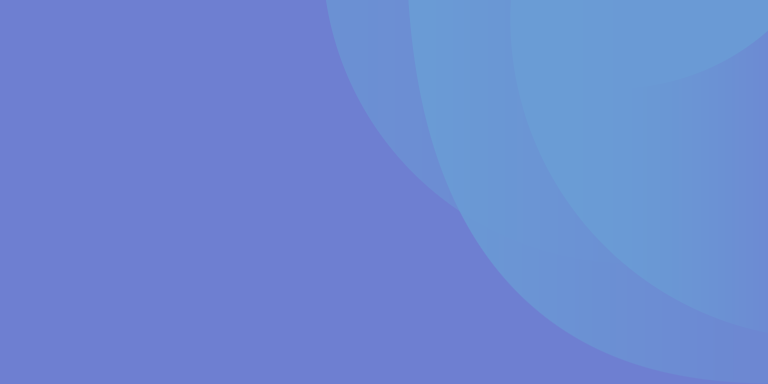
Write a WebGL 1 fragment shader that draws this background.

```glsl
precision highp float;
// Periwinkle field with overlapping translucent blue discs at the upper right.

uniform vec2 u_resolution;

// Colours
const vec3 PERIWINKLE = vec3(0.431, 0.498, 0.820);
const vec3 SKY = vec3(0.414, 0.612, 0.835);

// Shapes, in units of the canvas height
const vec2 BACK_CENTER = vec2(1.645, 1.119);
const float BACK_RADIUS = 0.805;
const vec2 LARGE_CENTER = vec2(2.083, 1.260);
const vec2 LARGE_RADII = vec2(1.026, 1.260);
const float LARGE_POWER = 2.6;
const vec2 INNER_CENTER = vec2(2.162, 0.950);
const float INNER_RADIUS = 0.833;
const vec2 TOP_CENTER = vec2(1.602, 1.372);
const float TOP_RADIUS = 0.602;

// Tint at the left and right end of each disc, and where its ramp runs
const vec2 BACK_TINT = vec2(0.62, 0.45);
const vec2 BACK_SPAN = vec2(0.85, 1.20);
const vec2 LARGE_TINT = vec2(1.00, 0.28);
const vec2 LARGE_SPAN = vec2(1.12, 2.00);
const vec2 INNER_TINT = vec2(0.99, 0.38);
const vec2 INNER_SPAN = vec2(1.45, 2.00);
const float TOP_TINT = 0.94;
const float LARGE_OPACITY = 0.92;

float circleDistance(vec2 p, vec2 center, float radius) {
  return length(p - center) - radius;
}

float superellipseDistance(vec2 p, vec2 center, vec2 radii, float power) {
  vec2 q = pow(abs(p - center) / radii, vec2(power));
  return (pow(q.x + q.y, 1.0 / power) - 1.0) * min(radii.x, radii.y);
}

// Coverage of a shape with an edge about one pixel wide
float fill(float d) {
  return clamp(0.5 - d * u_resolution.y, 0.0, 1.0);
}

float ramp(float x, vec2 span) {
  return clamp((x - span.x) / (span.y - span.x), 0.0, 1.0);
}

void main() {
  vec2 p = gl_FragCoord.xy / u_resolution.y;

  float back = fill(circleDistance(p, BACK_CENTER, BACK_RADIUS));
  float large = fill(superellipseDistance(p, LARGE_CENTER, LARGE_RADII, LARGE_POWER));
  float inner = fill(circleDistance(p, INNER_CENTER, INNER_RADIUS));
  float top = fill(circleDistance(p, TOP_CENTER, TOP_RADIUS));

  // Each disc is light on its left and fades to the right
  float backTint = mix(BACK_TINT.x, BACK_TINT.y, ramp(p.x, BACK_SPAN));
  float largeTint = mix(LARGE_TINT.x, LARGE_TINT.y, ramp(p.x, LARGE_SPAN));
  float innerFade = ramp(p.x, INNER_SPAN);
  float innerTint = mix(INNER_TINT.x, INNER_TINT.y, innerFade * innerFade);

  // The top disc only lightens the inner one
  innerTint = mix(innerTint, max(innerTint, TOP_TINT), top);

  // Layers from back to front
  float tint = back * backTint;
  tint = mix(tint, largeTint, large * LARGE_OPACITY);
  tint = mix(tint, innerTint, inner);

  gl_FragColor = vec4(mix(PERIWINKLE, SKY, tint), 1.0);
}
```
